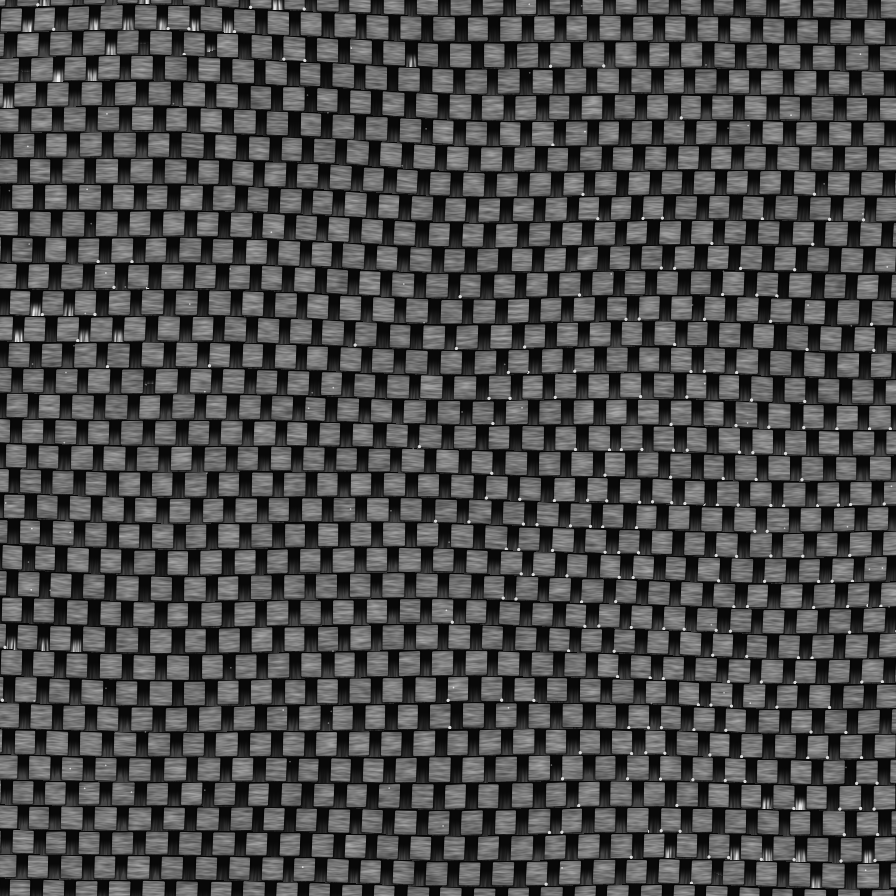
Reproduce this texture procedurally as a Shadertoy shader.

```glsl
const vec2 REPEATS = vec2(27.0, 35.0);    // tow pairs across, rows down
const vec2 PHASE = vec2(-0.14, 0.29);
const vec2 TILE_HALF = vec2(0.315, 0.455); // half size in cell units
const vec3 SHADOW = vec3(0.03);
const vec3 WARP_GREY = vec3(0.27);
const vec3 WEFT_GREY = vec3(0.475);
const vec3 GLINT = vec3(0.93);

float hash(vec2 p) {
    vec3 q = fract(p.xyx * 0.1031);
    q += dot(q, q.yzx + 33.33);
    return fract((q.x + q.y) * q.z);
}

vec2 gradient(vec2 p) {
    float angle = 6.2832 * hash(p);
    return vec2(cos(angle), sin(angle));
}

// Gradient noise, roughly -0.6 to 0.6
float noise(vec2 p) {
    vec2 i = floor(p), f = p - i;
    vec2 u = f * f * f * (f * (f * 6.0 - 15.0) + 10.0);
    vec2 e = vec2(0.0, 1.0);
    float low = mix(dot(gradient(i), f), dot(gradient(i + e.yx), f - e.yx), u.x);
    float high = mix(dot(gradient(i + e), f - e), dot(gradient(i + 1.0), f - 1.0), u.x);
    return mix(low, high, u.y);
}

float boxDistance(vec2 p, vec2 halfSize, float radius) {
    vec2 d = abs(p) - halfSize + radius;
    return length(max(d, 0.0)) + min(max(d.x, d.y), 0.0) - radius;
}

float coverage(float dist, float pixel) {
    return smoothstep(0.6, -0.6, dist / pixel);
}

float cluster(vec2 p, vec2 center, vec2 size) {
    vec2 d = (p - center) / size;
    return exp(-dot(d, d));
}

// Leaning, gently wavy weave coordinates
vec2 weaveCoords(vec2 uv) {
    vec2 wave = vec2(noise(uv * 3.0), noise(uv * 3.0 + 17.0)) * vec2(0.008, 0.011);
    vec2 lean = vec2(-0.027 * uv.y, 0.012 * uv.x);
    return (uv + lean + wave) * REPEATS + PHASE;
}

// Dark upright tows seen in the gaps
vec3 warpColor(vec2 local, vec2 id, vec2 uv, float shine) {
    float seed = hash(id + 71.0);
    float sheen = smoothstep(0.18, -0.5, local.y) * (0.55 + 0.5 * seed + 0.7 * noise(uv * 5.0 + 9.0));
    float fibre = noise(vec2(local.x * 17.0 + seed * 40.0, local.y * 1.2 + id.y));
    sheen *= 1.0 + 0.8 * fibre;
    vec3 color = mix(SHADOW, WARP_GREY, clamp(sheen, 0.0, 1.0));
    float flash = step(1.0 - 0.6 * shine, hash(id + 5.0));
    flash *= smoothstep(0.05, -0.35, local.y) * smoothstep(0.2, 0.08, abs(local.x));
    return mix(color, GLINT, flash * clamp(0.55 + fibre, 0.0, 1.0));
}

// Light tiles with fine horizontal fibres
vec3 weftColor(vec2 local, vec2 id) {
    float seed = hash(id + 23.0);
    vec2 offset = vec2(seed * 60.0, hash(id + 41.0) * 60.0);
    float fibre = noise(local * vec2(1.6, 9.0) + offset);
    fibre += 0.6 * noise(local * vec2(4.0, 17.0) + offset.yx);
    float roundness = 1.04 - 0.9 * local.y * local.y - 0.9 * local.x * local.x;
    return WEFT_GREY * roundness * (0.94 + 0.14 * seed + 0.42 * fibre);
}

void mainImage(out vec4 fragColor, in vec2 fragCoord) {
    vec2 uv = fragCoord / iResolution.xy;
    float pixel = 1.0 / iResolution.y;
    vec2 weave = weaveCoords(uv);
    float row = floor(weave.y);
    float x = weave.x + 0.5 * mod(row, 2.0) + 0.06 * (hash(vec2(row, 3.0)) - 0.5);
    vec2 tileId = vec2(floor(x), row);
    vec2 gapId = vec2(floor(x + 0.5), row);
    vec2 local = vec2(x, weave.y) - tileId - 0.5;
    vec2 gapLocal = vec2(x + 0.5 - gapId.x - 0.5, local.y);

    // Upright tows, with glossy patches
    float shine = cluster(uv, vec2(0.1, 0.98), vec2(0.22, 0.06))
                + cluster(uv, vec2(0.1, 0.65), vec2(0.14, 0.04))
                + 0.7 * cluster(uv, vec2(0.05, 0.27), vec2(0.08, 0.04))
                + 0.7 * cluster(uv, vec2(0.87, 0.04), vec2(0.12, 0.04));
    vec3 color = warpColor(gapLocal, gapId, uv, min(shine, 1.0));

    // Tiles, each slightly shifted, skewed and resized
    vec2 jitter = vec2(hash(tileId), hash(tileId + 11.0)) - 0.5;
    vec2 p = local - jitter * vec2(0.035, 0.03);
    p.y += 0.08 * (hash(tileId + 31.0) - 0.5) * p.x;
    vec2 halfSize = TILE_HALF + vec2(0.03, 0.02) * (hash(tileId + 53.0) - 0.5);
    float dist = boxDistance(p / REPEATS, halfSize / REPEATS, 0.0015);
    color *= mix(0.45, 1.0, smoothstep(0.0, 0.003, dist));
    color = mix(color, weftColor(p, tileId), coverage(dist, pixel));

    // Bright specks at the lower tile corners
    float side = p.x < 0.0 ? -1.0 : 1.0;
    vec2 corner = (p - vec2(side, -1.0) * halfSize * vec2(0.96, 0.95)) / REPEATS;
    float speckAmount = 0.5 * cluster(uv, vec2(0.82, 0.4), vec2(0.25, 0.32)) + 0.25 * shine;
    float speck = step(1.0 - speckAmount, hash(tileId + side * 7.0 + 90.0));
    color = mix(color, GLINT, 0.9 * speck * coverage(length(corner) - 0.0018, pixel));

    // Sparse dust
    vec2 dustCell = floor(uv * 45.0);
    vec2 dustSpot = 0.2 + 0.6 * vec2(hash(dustCell + 3.0), hash(dustCell + 8.0));
    float dust = length(fract(uv * 45.0) - dustSpot) / 45.0 - 0.0009;
    color += 0.35 * step(0.95, hash(dustCell + 60.0)) * coverage(dust, pixel);

    fragColor = vec4(clamp(color, 0.0, 1.0), 1.0);
}
```
